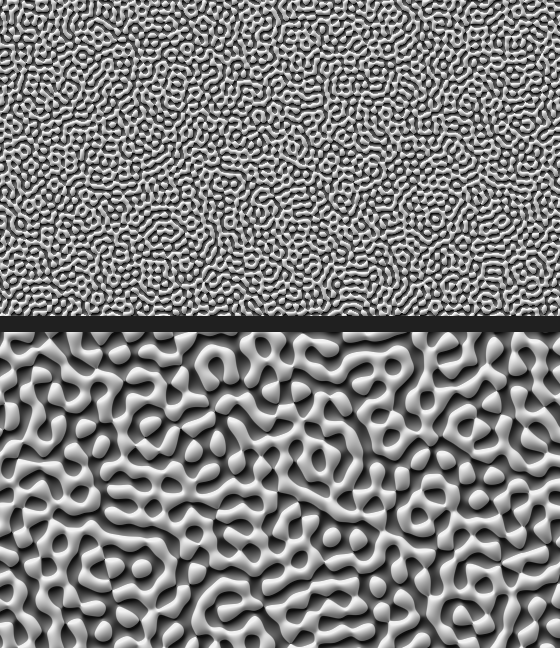
Top: the whole. Bottom: its middle third, enlarged.
This pattern is drawn by a Shadertoy shader. Its source:

```glsl
// Two random values in 0..1 from an index
vec2 hash21(float n) {
    vec3 q = fract(vec3(n) * vec3(0.1031, 0.1130, 0.0973));
    q += dot(q, q.yzx + 33.33);
    return fract((q.xx + q.yz) * q.zy);
}

// Sum of waves of similar length from all directions:
// height in x, gradient per radian in yz
vec3 waveField(vec2 p) {
    const float count = 56.0;
    vec3 field = vec3(0.0);
    for (float i = 0.0; i < count; i++) {
        vec2 rnd = hash21(i * 7.31 + 3.7);
        float angle = 3.14159 * (i + rnd.x) / count;
        float stretch = 0.92 + 0.16 * hash21(i * 3.17 + 91.0).x;
        vec2 wave = stretch * vec2(cos(angle), sin(angle));
        float phase = dot(p, wave) + 6.28318 * rnd.y;
        field += vec3(cos(phase), -sin(phase) * wave);
    }
    return field;
}

void mainImage(out vec4 fragColor, in vec2 fragCoord) {
    // About 40 ridges per canvas height
    vec2 p = fragCoord / iResolution.y * 6.28318 * 40.0;

    // Dividing by the local envelope gives all ridges the same strength
    vec3 field = waveField(p);
    field /= length(field) + 0.001;

    // Crisp pale network around darker grains
    float network = smoothstep(-0.2, 0.2, field.x + 0.12);

    // Light from above fades each grain from dark to pale
    float relief = dot(field.yz, normalize(vec2(0.35, -0.94)));

    // Lift the shadows and deepen the middle greys
    float tone = 0.49 + 0.42 * (network - 0.5) + 0.32 * relief;
    tone += 0.03 - 0.16 * tone * (1.0 - tone);
    fragColor = vec4(vec3(clamp(tone, 0.05, 0.95)), 1.0);
}
```
